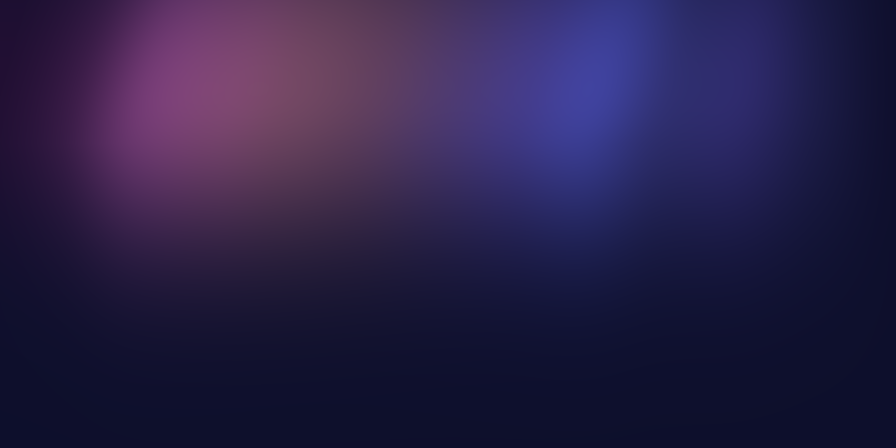
Reproduce this background procedurally as a Shadertoy shader.

```glsl
// Soft plum, rose and indigo glows fading down into deep navy.

// Colours of the glow band, evenly spaced from left to right
const int LAST = 12;
const vec3 GLOW[13] = vec3[13](
    vec3(.13, .06, .20), vec3(.23, .11, .28), vec3(.46, .235, .46),
    vec3(.50, .28, .45), vec3(.45, .28, .39), vec3(.38, .25, .375),
    vec3(.31, .23, .44), vec3(.27, .235, .54), vec3(.25, .26, .62),
    vec3(.19, .19, .45), vec3(.18, .165, .42), vec3(.11, .11, .28),
    vec3(.06, .06, .18));

vec3 glowStop(int i) {
    return GLOW[clamp(i, 0, LAST)];
}

// Catmull-Rom blend through the glow colours
vec3 glowBand(float x) {
    float s = clamp(x, 0., 1.) * float(LAST);
    int i = int(floor(s));
    float t = fract(s);
    vec3 a = glowStop(i - 1), b = glowStop(i);
    vec3 c = glowStop(i + 1), d = glowStop(i + 2);
    return b + .5 * t * (c - a + t * (2. * a - 5. * b + 4. * c - d
             + t * (3. * (b - c) + d - a)));
}

void mainImage(out vec4 fragColor, in vec2 fragCoord) {
    vec2 uv = fragCoord / iResolution.xy;
    float depth = .8 - uv.y; // distance below the brightest height

    // Lean the glows to the right near the top, but hold the right edge
    float lean = .14 * clamp(depth, -.2, .12) * (1. - smoothstep(.7, 1., uv.x));
    vec3 glow = glowBand(uv.x + lean);

    // Bell-shaped falloff, broader above than below
    float reach = depth > 0. ? .335 : .40;
    float strength = exp(-depth * depth / (reach * reach));

    vec3 navy = vec3(.052, .06, .172);
    fragColor = vec4(mix(navy, glow, strength), 1.);
}
```
